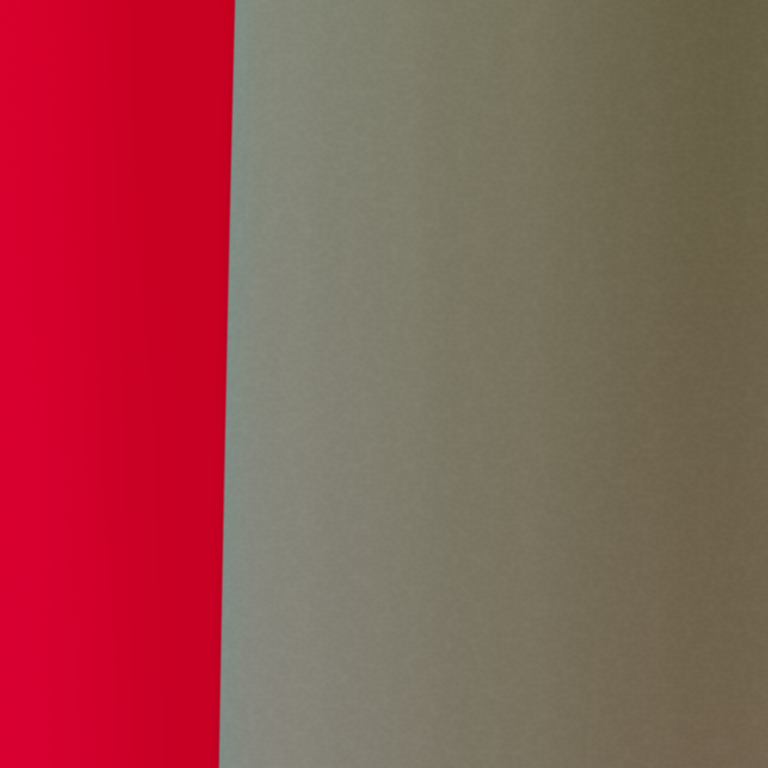
A WebGL 1 fragment shader for this background:

```glsl
precision highp float;
// Draws a flat red band beside a softly shaded, grainy grey-brown wall.

uniform vec2 u_resolution;

const vec3 RED_OUTER = vec3(0.85, 0.0, 0.185);
const vec3 RED_INNER = vec3(0.785, 0.0, 0.135);
const vec3 RED_SEAM = vec3(0.66, 0.0, 0.11);
const vec3 TEAL_RIM = vec3(0.49, 0.57, 0.545);
const vec3 GREY_TOP = vec3(0.52, 0.53, 0.47);
const vec3 GREY_BOTTOM = vec3(0.535, 0.525, 0.49);
const vec3 OLIVE_MID = vec3(0.475, 0.455, 0.375);
const vec3 BROWN_TOP = vec3(0.405, 0.375, 0.275);
const vec3 BROWN_BOTTOM = vec3(0.45, 0.395, 0.315);

vec2 hash2(vec2 p) {
  vec2 q = vec2(dot(p, vec2(127.1, 311.7)), dot(p, vec2(269.5, 183.3)));
  return fract(sin(q) * 43758.5);
}

// Distance to the nearest scattered point
float cellular(vec2 p) {
  vec2 cell = floor(p);
  vec2 local = fract(p);
  float nearest = 2.0;
  for (int j = -1; j <= 1; j++) {
    for (int i = -1; i <= 1; i++) {
      vec2 offset = vec2(float(i), float(j));
      vec2 delta = offset + hash2(cell + offset) - local;
      nearest = min(nearest, dot(delta, delta));
    }
  }
  return sqrt(nearest);
}

// Fine and coarse grain, centred near zero
float grain(vec2 uv) {
  float fine = cellular(uv * vec2(125.0, 150.0)) - 0.5;
  float coarse = cellular(uv * 48.0 + 17.0) - 0.5;
  return 0.65 * fine + 0.35 * coarse;
}

// Slightly leaning boundary between band and wall
float edgeX(float y) {
  return 0.285 + 0.017 * y + 0.004 * y * y;
}

vec3 redBand(vec2 uv, float dist) {
  float across = smoothstep(0.0, 0.24, uv.x + 0.03 * (uv.y - 0.5));
  vec3 color = mix(RED_OUTER, RED_INNER, across);
  color.b += 0.015 * (0.5 - uv.y);
  return mix(color, RED_SEAM, 0.6 * exp(dist / 0.004));
}

vec3 wall(vec2 uv, float dist) {
  vec3 grey = mix(GREY_BOTTOM, GREY_TOP, uv.y);
  vec3 brown = mix(BROWN_BOTTOM, BROWN_TOP, uv.y);
  vec3 olive = OLIVE_MID + vec3(0.01, 0.0, 0.015) * (0.5 - uv.y);
  vec3 color = mix(grey, olive, smoothstep(0.02, 0.42, dist));
  color = mix(color, brown, smoothstep(0.34, 0.64, dist));
  // Cool light along the boundary
  color = mix(color, TEAL_RIM, 0.85 * exp(-max(dist, 0.0) / 0.022));
  // Faint vertical folds
  float folds = sin(uv.x * 38.0 + 0.6) + 0.5 * sin(uv.x * 83.0 + uv.y);
  return color + 0.0025 * folds;
}

void main() {
  vec2 uv = gl_FragCoord.xy / u_resolution;
  float dist = uv.x - edgeX(uv.y);
  float softness = max(0.0022, 0.8 / u_resolution.x);
  float side = smoothstep(-softness, softness, dist);
  float texture = grain(uv);

  vec3 band = redBand(uv, min(dist, 0.0));
  band += vec3(0.012, 0.0, 0.012) * texture * (1.0 - smoothstep(0.0, 0.2, uv.x));
  vec3 surface = wall(uv, dist) + 0.032 * texture;

  gl_FragColor = vec4(clamp(mix(band, surface, side), 0.0, 1.0), 1.0);
}
```
